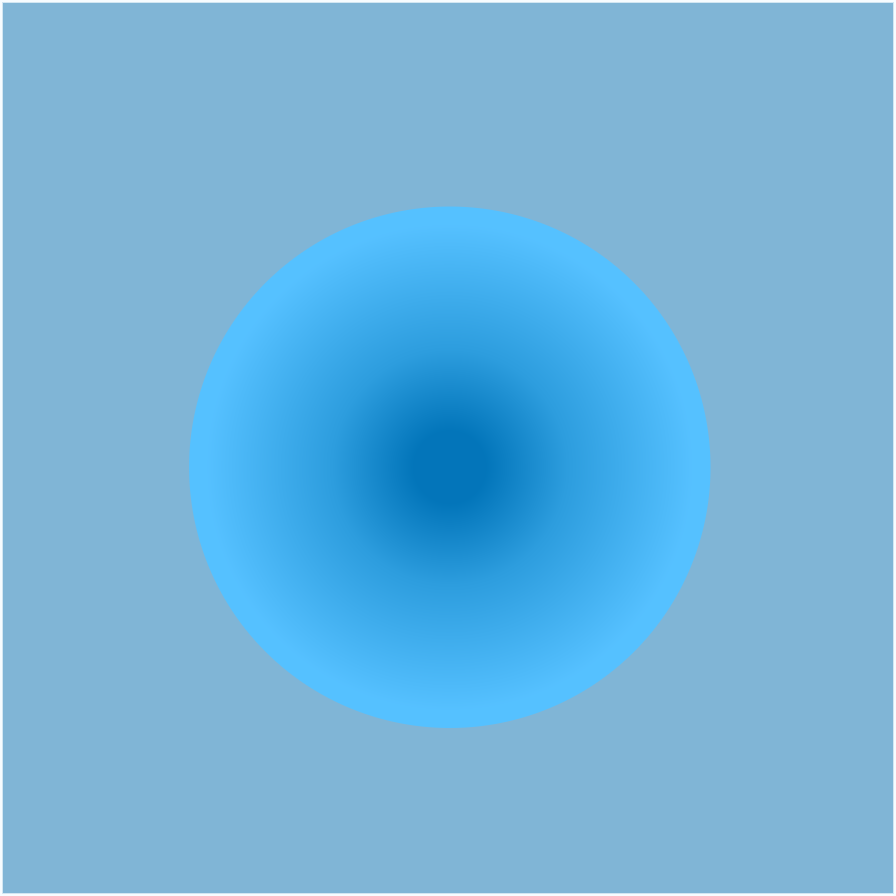
Give the GLSL for this background, as a WebGL 1 fragment shader.

```glsl
precision highp float;

uniform vec2 u_resolution;

const vec3 BACKDROP = vec3(0.50, 0.71, 0.84);
const vec3 FRAME = vec3(0.97, 0.99, 1.0);
const vec3 CORE_BLUE = vec3(0.01, 0.46, 0.73);
const vec3 MID_BLUE = vec3(0.175, 0.615, 0.87);
const vec3 RIM_BLUE = vec3(0.335, 0.755, 1.0);

const vec2 DISC_CENTER = vec2(0.502, 0.4785);
const float DISC_RADIUS = 0.291;
const float FRAME_WIDTH = 0.003;

// Gradient stops as fractions of the disc radius
const float CORE_STOP = 0.14;
const float MID_STOP = 0.45;
const float RIM_STOP = 0.93;

float ramp(float start, float end, float x) {
  return clamp((x - start) / (end - start), 0.0, 1.0);
}

// Coverage of a shape from its signed distance, negative inside
float coverage(float dist, float pixel) {
  return clamp(0.5 - dist / pixel, 0.0, 1.0);
}

vec3 discColor(float t) {
  vec3 inner = mix(CORE_BLUE, MID_BLUE, ramp(CORE_STOP, MID_STOP, t));
  return mix(inner, RIM_BLUE, ramp(MID_STOP, RIM_STOP, t));
}

void main() {
  float side = min(u_resolution.x, u_resolution.y);
  float pixel = 1.0 / side;
  vec2 halfSize = 0.5 * u_resolution / side;
  vec2 fromMiddle = (gl_FragCoord.xy - 0.5 * u_resolution) / side;

  // Radial disc
  float radius = length(fromMiddle + 0.5 - DISC_CENTER);
  float disc = coverage(radius - DISC_RADIUS, pixel);
  vec3 color = mix(BACKDROP, discColor(radius / DISC_RADIUS), disc);

  // Thin pale frame
  vec2 inset = halfSize - abs(fromMiddle);
  float frame = coverage(min(inset.x, inset.y) - FRAME_WIDTH, pixel);
  color = mix(color, FRAME, frame);

  gl_FragColor = vec4(color, 1.0);
}
```
